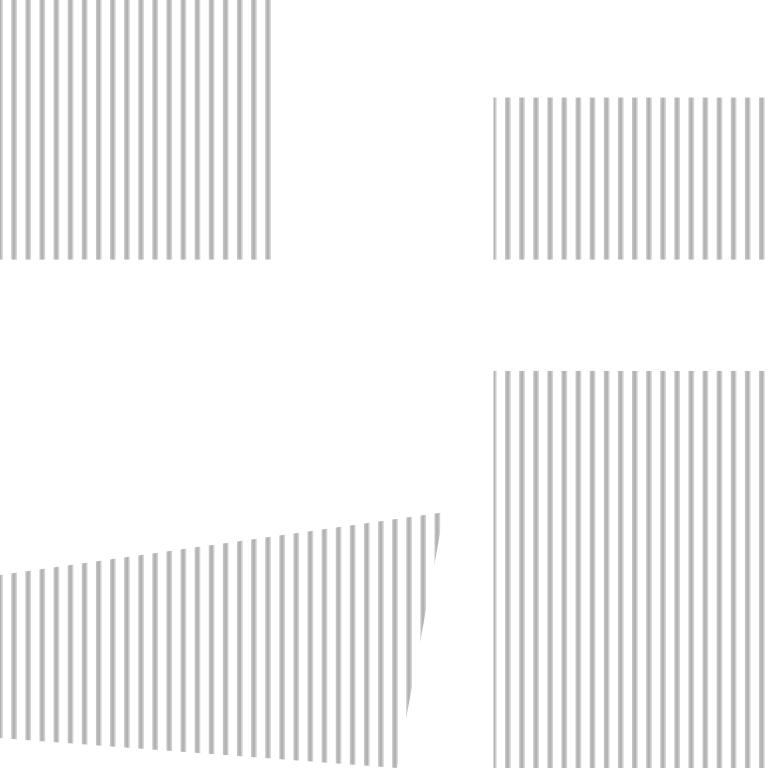
A Shadertoy shader for this background:

```glsl
// Vertical grey pinstripes on white, seen only through three upright panels
// and one slanted panel. One stripe grid spans the canvas; signed distances
// to the panels cut it out, with edges softened by one pixel.

#define STRIPE_PITCH 0.01837
#define STRIPE_FILL 0.40
#define PAPER vec3(1.0)
#define GREY_LEFT vec3(0.76)
#define GREY_CORE vec3(0.70)
#define GREY_RIGHT vec3(0.82)

// Signed distance to an upright box given by two corners
float boxDistance(vec2 p, vec2 lower, vec2 upper) {
    vec2 d = max(lower - p, p - upper);
    return length(max(d, 0.0)) + min(max(d.x, d.y), 0.0);
}

// Signed distance to the line a-b, negative on its left side
float edgeDistance(vec2 p, vec2 a, vec2 b) {
    vec2 along = normalize(b - a);
    return dot(p - a, vec2(along.y, -along.x));
}

// Union of the panels; outer sides run past the canvas
float panelDistance(vec2 p) {
    float topLeft = boxDistance(p, vec2(-0.1, 0.662), vec2(0.354, 1.1));
    float topRight = boxDistance(p, vec2(0.6426, 0.662), vec2(1.1, 0.873));
    float lowerRight = boxDistance(p, vec2(0.6426, -0.1), vec2(1.1, 0.517));

    // Slanted panel: bottom, right and top edges, counter-clockwise
    vec2 bottomLeft = vec2(0.0, 0.039);
    vec2 bottomRight = vec2(0.517, 0.0);
    vec2 peak = vec2(0.578, 0.333);
    vec2 upperLeft = vec2(0.0, 0.2513);
    float slanted = max(edgeDistance(p, bottomLeft, bottomRight),
                    max(edgeDistance(p, bottomRight, peak),
                        edgeDistance(p, peak, upperLeft)));

    return min(min(topLeft, topRight), min(lowerRight, slanted));
}

void mainImage(out vec4 fragColor, in vec2 fragCoord) {
    vec2 p = fragCoord / iResolution.xy;
    float pixel = 1.0 / min(iResolution.x, iResolution.y);

    // Offset from the nearest stripe centre
    float offset = (fract(p.x / STRIPE_PITCH + 0.5) - 0.5) * STRIPE_PITCH;
    float halfWidth = 0.5 * STRIPE_FILL * STRIPE_PITCH;
    float stripe = clamp(0.5 + (halfWidth - abs(offset)) / pixel, 0.0, 1.0);

    // Shading across a stripe: mid grey, dark core, light right flank
    float across = offset / halfWidth;
    vec3 grey = mix(GREY_LEFT, GREY_CORE, smoothstep(-0.7, -0.2, across));
    grey = mix(grey, GREY_RIGHT, smoothstep(0.2, 0.7, across));

    float panel = clamp(0.5 - panelDistance(p) / pixel, 0.0, 1.0);
    fragColor = vec4(mix(PAPER, grey, stripe * panel), 1.0);
}
```
